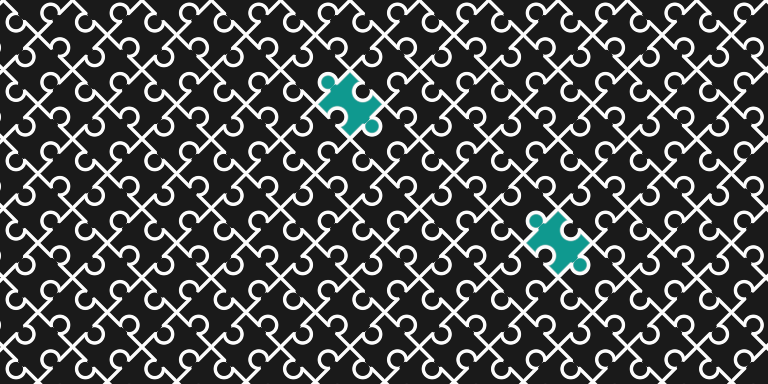
Give the GLSL for this pattern, as a Shadertoy shader.

```glsl
// Interlocking jigsaw pieces on a lattice turned 45 degrees, outlined in white on black.
// Each cell is folded by its symmetry to one quadrant, with one tab edge and one socket edge;
// alternate cells swap axes so tabs meet sockets, and two pieces are filled with teal.

// Distance to an edge line with a round tab; t runs along it, n points to the tab.
float tabEdge(float t, float n) {
    float straight = length(vec2(max(0.118 - t, 0.0), n));
    float arc = n > 0.0 ? abs(length(vec2(t, n - 0.133)) - 0.178) : 1.0;
    return min(straight, arc);
}

void mainImage(out vec4 fragColor, in vec2 fragCoord) {
    // Lattice coordinates: x runs down-right, y runs up-right, one unit per piece
    float halfDiagonal = 0.0903;
    vec2 p = fragCoord / iResolution.y - vec2(0.9115, 0.7285);
    vec2 q = vec2(p.x - p.y, p.x + p.y) / (2.0 * halfDiagonal);
    float pixel = 1.0 / (iResolution.y * halfDiagonal * sqrt(2.0));

    // Fold the cell so the tab lies on +x and the socket on +y
    vec2 cell = floor(q + 0.5);
    vec2 local = q - cell;
    bool swapped = mod(cell.x + cell.y, 2.0) > 0.5;
    vec2 folded = abs(swapped ? local.yx : local);

    // Outline of the piece
    float outline = min(tabEdge(folded.y, folded.x - 0.5),
                        tabEdge(folded.x, 0.5 - folded.y));

    // A socket is filled by the tab of the neighbour beyond it
    vec2 owner = cell;
    if (length(folded - vec2(0.0, 0.367)) < 0.178)
        owner += swapped ? vec2(sign(local.x), 0.0) : vec2(0.0, sign(local.y));
    bool accent = owner == vec2(0.0) || owner == vec2(5.0, 1.0);

    // Fill, pale rim inside the accent pieces, then the white line
    vec3 color = vec3(0.10);
    if (accent) {
        float rim = 1.0 - smoothstep(0.03, 0.065, outline);
        color = mix(vec3(0.06, 0.60, 0.56), vec3(0.81, 0.82, 0.82), 0.7 * rim);
    }
    float line = 1.0 - smoothstep(-0.6 * pixel, 0.6 * pixel, outline - 0.035);
    color = mix(color, vec3(0.99), line);
    fragColor = vec4(color, 1.0);
}
```
